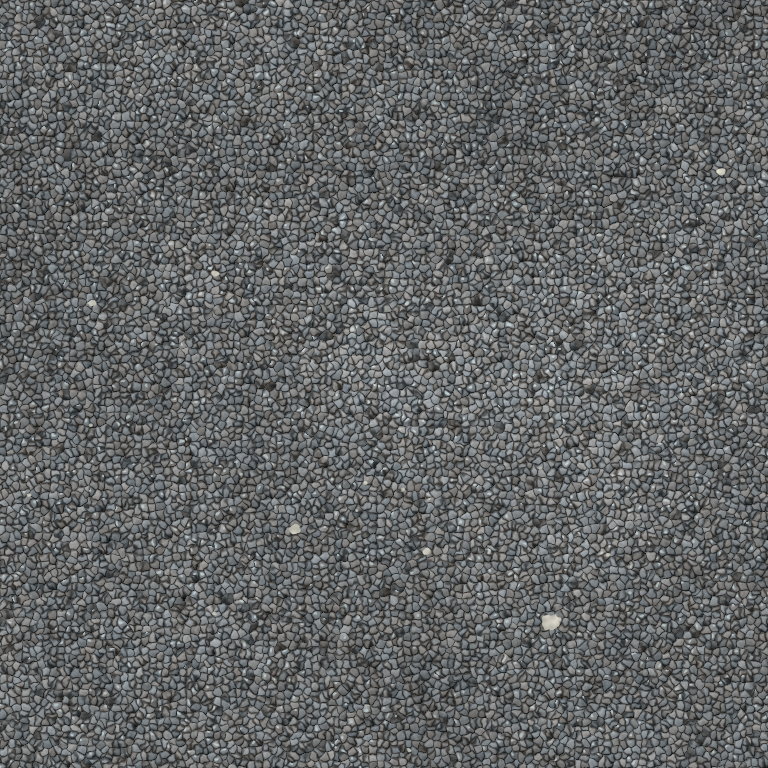
A three.js fragment shader for this texture:

```glsl
varying vec2 vUv;

#define GRAINS 108.0        // grains across the canvas
#define GRAIN_WARP 0.55     // irregularity of the grain outlines
#define GAP_WIDTH 0.44      // softness of the dark gaps, in grains
#define GAP_COLOR vec3(0.225, 0.228, 0.226)
#define GRAIN_COLOR vec3(0.505, 0.517, 0.522)
#define GRAIN_VARIATION 0.15
#define RELIEF 0.15         // shading from the upper left
#define GLINT_SHARE 0.09
#define GLINT_COLOR vec3(0.74, 0.79, 0.80)
#define STAIN 0.10          // broad light and dark areas
#define CHIP_CELLS 12.0
#define CHIP_COLOR vec3(0.80, 0.79, 0.74)

vec2 hash2(vec2 p) {
  vec3 q = fract(p.xyx * vec3(0.1031, 0.1030, 0.0973));
  q += dot(q, q.yzx + 33.33);
  return fract((q.xx + q.yz) * q.zy);
}

float cornerSlope(vec2 cell, vec2 offset) {
  return dot(hash2(cell + 71.0) * 2.0 - 1.0, offset);
}

float gradientNoise(vec2 p) {
  vec2 i = floor(p), f = fract(p);
  vec2 u = f * f * f * (f * (f * 6.0 - 15.0) + 10.0);
  vec2 e = vec2(1.0, 0.0);
  float low = mix(cornerSlope(i, f), cornerSlope(i + e, f - e), u.x);
  float high = mix(cornerSlope(i + e.yx, f - e.yx), cornerSlope(i + e.xx, f - e.xx), u.x);
  return mix(low, high, u.y);
}

// Nearest grain: its cell, the offset from its centre and the distance to the gap
void findGrain(vec2 p, out vec2 cell, out vec2 offset, out float gap) {
  float nearest = 8.0, second = 8.0;
  cell = vec2(0.0);
  offset = vec2(0.0);
  for (int y = -1; y <= 1; y++) {
    for (int x = -1; x <= 1; x++) {
      vec2 c = floor(p) + vec2(float(x), float(y));
      vec2 d = p - c - 0.5 - 0.9 * (hash2(c) - 0.5);
      float dist = length(d);
      if (dist < nearest) {
        second = nearest;
        nearest = dist;
        cell = c;
        offset = d;
      } else {
        second = min(second, dist);
      }
    }
  }
  gap = second - nearest;
}

// Coverage of sparse pale chips, mostly tiny
float chipMask(vec2 uv) {
  vec2 p = uv * CHIP_CELLS;
  vec2 cell = floor(p);
  vec2 pick = hash2(cell + 19.0);
  vec2 center = 0.25 + 0.5 * hash2(cell + 43.0);
  float radius = CHIP_CELLS * mix(0.0025, 0.011, pow(pick.y, 7.0));
  float wobble = 1.0 + 0.5 * gradientNoise(uv * 150.0);
  float dist = length((fract(p) - center) * vec2(0.9, 1.1)) * wobble;
  return step(pick.x, 0.11) * (1.0 - smoothstep(radius - 0.012, radius + 0.012, dist));
}

void main() {
  vec2 p = vUv * GRAINS;
  vec2 warp = vec2(gradientNoise(p * 1.1), gradientNoise(p * 1.1 + 37.0));
  vec2 cell, offset;
  float gap;
  findGrain(p + GRAIN_WARP * warp, cell, offset, gap);
  vec2 pick = hash2(cell + 5.0);
  vec2 tint = hash2(cell + 113.0);

  // Grains rise out of gaps of uneven depth
  float depth = gradientNoise(p * 0.45 + 11.0);
  float body = smoothstep(0.0, GAP_WIDTH, gap + 0.22 * depth);
  vec3 color = mix(GAP_COLOR, GRAIN_COLOR, body);
  color += GRAIN_VARIATION * (pick.x - 0.5) * mix(0.4, 1.0, body);
  color += RELIEF * dot(offset, vec2(-0.45, 0.89));
  color += 0.08 * gradientNoise(p * 2.3 + 53.0);
  color += 0.03 * (tint.x - 0.5) * vec3(-1.0, 0.1, 1.0);

  // Small glossy highlights on some grains
  float glint = 1.0 - smoothstep(0.08, 0.30, length(offset - vec2(-0.1, 0.16)));
  color = mix(color, GLINT_COLOR, 0.85 * glint * step(pick.y, GLINT_SHARE));

  // Broad stains
  float stain = gradientNoise(vUv * vec2(3.1, 2.3) + 4.3);
  stain += 0.5 * gradientNoise(vUv * 7.0 + 21.0);
  color *= 1.0 + 2.0 * STAIN * stain;

  vec3 chip = CHIP_COLOR * (0.95 + 0.3 * gradientNoise(p * 0.9));
  color = mix(color, chip, chipMask(vUv));
  gl_FragColor = vec4(clamp(color, 0.0, 1.0), 1.0);
}
```
